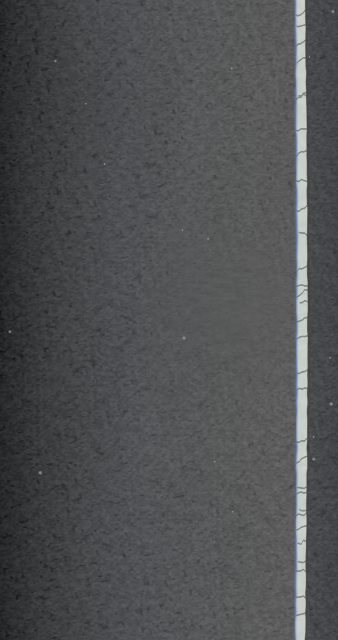
This texture is drawn by a Shadertoy shader. Its source:

```glsl
// Worn asphalt seen from above, shaded at the left, with a cracked white lane line near the right.

float hash(vec2 p) {
    return fract(sin(dot(p, vec2(127.1, 311.7))) * 43758.5453);
}

float noise(vec2 p) {
    vec2 i = floor(p), f = fract(p);
    f = f * f * (3.0 - 2.0 * f);
    return mix(mix(hash(i), hash(i + vec2(1, 0)), f.x),
               mix(hash(i + vec2(0, 1)), hash(i + vec2(1, 1)), f.x), f.y);
}

float fbm(vec2 p) {
    float sum = 0.0, amp = 0.5;
    for (int i = 0; i < 4; i++) {
        sum += amp * noise(p);
        p = p * 2.03 + 17.3;
        amp *= 0.5;
    }
    return sum;
}

// Sparse bright stones, at most one in each cell
float stones(vec2 p) {
    vec2 cell = floor(p * 26.0);
    vec2 centre = 0.2 + 0.6 * vec2(hash(cell + 3.1), hash(cell + 8.7));
    float dist = length(fract(p * 26.0) - centre) / 26.0;
    float size = 0.0012 + 0.0014 * hash(cell + 5.5);
    return step(0.955, hash(cell)) * smoothstep(size * 1.5, size * 0.4, dist);
}

// Thin slanted cracks across the paint; u runs from 0 to 1 over its width
float cracks(float u, float y) {
    float mask = 0.0;
    for (int layer = 0; layer < 2; layer++) {
        float rows = 23.0 + 14.0 * float(layer);
        float row = floor(y * rows);
        float seed = hash(vec2(row, float(layer) + 2.0));
        float slope = (hash(vec2(row, 9.0)) - 0.2) * 0.55;
        float bend = 0.12 * (noise(vec2(u * 4.0, row * 7.0)) - 0.5);
        float dist = abs(fract(y * rows) - 0.5 - slope * (u - 0.5) - bend) / rows;
        float reach = smoothstep(0.1, 0.3, u + seed - 0.5);
        mask = max(mask, step(0.4, seed) * reach * smoothstep(0.0022, 0.0004, dist));
    }
    return mask;
}

void mainImage(out vec4 fragColor, in vec2 fragCoord) {
    vec2 uv = fragCoord / iResolution.xy;
    vec2 p = fragCoord / iResolution.y;
    float px = 1.0 / iResolution.x;

    // Broad shading: dark left side rising to lighter grey
    float light = 0.16 + 0.215 * (1.0 - exp(-3.4 * uv.x));
    light += 0.025 * (fbm(p * vec2(9.0, 6.0)) - 0.47);
    light += 0.008 * (noise(vec2(uv.x * 45.0, uv.y * 3.0)) - 0.5);
    vec3 tint = mix(vec3(0.975, 1.005, 1.03), vec3(0.995, 1.0, 0.995),
                    smoothstep(0.35, 0.8, uv.x + 0.2 * (fbm(p * 7.0 + 4.0) - 0.5)));

    // Darker, cooler shoulder beyond the line
    float shoulder = smoothstep(0.895, 0.915, uv.x);
    light = mix(light, 0.295 - 0.25 * (uv.x - 0.91), shoulder);
    tint = mix(tint, vec3(0.97, 1.0, 1.03), shoulder);

    // Grain and dark pits, softened in a worn patch of sideways streaks
    float worn = exp(-dot((uv - vec2(0.67, 0.52)) / vec2(0.2, 0.11),
                          (uv - vec2(0.67, 0.52)) / vec2(0.2, 0.11)));
    vec2 skewed = vec2(p.x + 0.3 * p.y, p.y - 0.2 * p.x);
    float grain = noise(skewed * vec2(210.0, 290.0)) - 0.5;
    grain += 0.7 * (noise(p * vec2(400.0, 430.0) + 31.0) - 0.5);
    float streak = noise(p * vec2(65.0, 290.0)) - 0.5;
    float pits = smoothstep(0.72, 0.95, noise(skewed * vec2(150.0, 220.0) + 70.0));
    light += 0.062 * mix(grain, streak * 0.7, worn * 0.75);
    light -= 0.065 * pits * (1.0 - 0.75 * worn) * mix(1.0, 0.65, uv.x);
    vec3 col = light * tint;
    col = mix(col, vec3(0.62, 0.65, 0.66), 0.7 * stones(p));

    // Painted line, bowed slightly to the right at mid height
    float bow = sin(3.14159 * uv.y);
    float wobble = 0.0022 * (noise(vec2(uv.y * 70.0, 5.0)) - 0.5);
    float left = 0.8735 + 0.004 * bow + wobble;
    float right = 0.9025 + 0.007 * bow - wobble;
    float u = (uv.x - left) / (right - left);
    float soft = max(px * 0.8, 0.0025);
    float paint = smoothstep(left - soft, left + soft, uv.x)
                * smoothstep(right + soft, right - soft, uv.x);
    vec3 white = vec3(0.78, 0.81, 0.785) + 0.06 * (fbm(p * 120.0) - 0.47);
    white = mix(white, vec3(0.38, 0.38, 0.37), 0.65 * cracks(u, uv.y));

    // Blue fringe on the left edge, brown fringe on the right
    float blue = exp(-pow((uv.x - left) / 0.0042, 2.0));
    float brown = exp(-pow((uv.x - right - 0.003) / 0.004, 2.0));
    col = mix(col, vec3(0.27, 0.24, 0.22), 0.55 * brown);
    col = mix(col, white, paint);
    col = mix(col, vec3(0.36, 0.46, 0.68), blue * (0.4 + 0.4 * noise(vec2(uv.y * 40.0, 2.0))));

    fragColor = vec4(clamp(col, 0.0, 1.0), 1.0);
}
```
